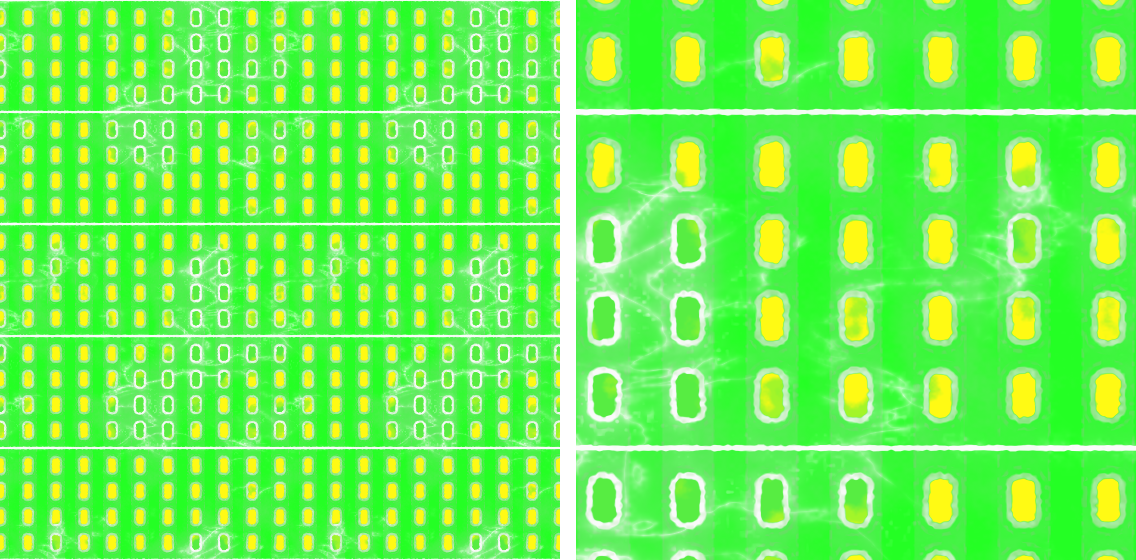
Left: the whole. Right: its middle third, enlarged.
This pattern is drawn by a Shadertoy shader. Its source:

```glsl
// Worn green sheet with five banded rows of yellow capsule slots, scuffed and creased in white
float hash(vec2 p) {
    return fract(sin(dot(p, vec2(127.1, 311.7))) * 43758.5453);
}

// Value noise that wraps after a whole number of cells
float noise(vec2 p, vec2 period, float seed) {
    vec2 i = floor(p), f = fract(p);
    f = f * f * (3.0 - 2.0 * f);
    vec2 a = mod(i, period) + seed, b = mod(i + 1.0, period) + seed;
    return mix(mix(hash(a), hash(vec2(b.x, a.y)), f.x),
               mix(hash(vec2(a.x, b.y)), hash(b), f.x), f.y);
}

float fbm(vec2 p, vec2 period, float seed) {
    float sum = 0.0, amp = 0.516;
    for (int i = 0; i < 5; i++) {
        sum += amp * noise(p, period, seed);
        p *= 2.0;
        period *= 2.0;
        amp *= 0.5;
        seed += 17.0;
    }
    return sum;
}

float roundBox(vec2 p, vec2 halfSize, float radius) {
    vec2 q = abs(p) - halfSize + radius;
    return length(max(q, 0.0)) + min(max(q.x, q.y), 0.0) - radius;
}

// Thin creases along the middle level of warped noise
float crease(vec2 p, vec2 period, float seed) {
    vec2 warp = vec2(noise(p * 2.0, period * 2.0, seed + 5.0), noise(p * 2.0, period * 2.0, seed + 9.0));
    float n = fbm(p + 0.8 * warp, period, seed);
    return pow(1.0 - min(abs(2.0 * n - 1.0), 1.0), 26.0);
}

void mainImage(out vec4 fragColor, in vec2 fragCoord) {
    vec2 uv = fragCoord / iResolution.xy;
    float aa = 1.0 / min(iResolution.x, iResolution.y);
    vec2 wearUv = uv * 2.0; // wear repeats twice each way

    // Wear layers
    float wear = smoothstep(0.32, 0.68, fbm(wearUv * 4.0, vec2(4.0), 3.0));
    float grain = noise(wearUv * 190.0, vec2(190.0), 41.0);
    float mottle = fbm(wearUv * 24.0, vec2(24.0), 71.0);
    float creases = crease(wearUv * vec2(3.0, 5.0), vec2(3.0, 5.0), 11.0)
                  + 0.7 * crease(wearUv * vec2(4.0, 7.0), vec2(4.0, 7.0), 29.0);
    creases *= smoothstep(0.35, 0.75, mottle * 0.6 + wear * 0.5);

    // 20 columns; 5 bands of 4 slots
    float x = (fract(uv.x * 20.0 + 0.5) - 0.5) / 20.0;
    float band = fract(uv.y * 5.0);
    float row = (band - 0.5) / 0.229;
    float y = (row - clamp(floor(row), -2.0, 1.0) - 0.5) * 0.229 / 5.0;
    float slot = roundBox(vec2(x, y), vec2(0.0063, 0.0125), 0.0048);
    float rough = slot + (grain - 0.5) * 0.0016 + (mottle - 0.5) * 0.002;

    // Green ground with saturated strips between columns
    float strip = smoothstep(0.0145, 0.0160, abs(x));
    float patches = noise(wearUv * vec2(10.0, 6.0), vec2(10.0, 6.0), 53.0);
    float vivid = 0.6 - 0.45 * wear + 0.45 * strip * smoothstep(0.3, 0.6, patches);
    vivid += (mottle - 0.5) * 0.6 + (grain - 0.5) * 0.15;
    vec3 color = mix(vec3(0.36, 0.92, 0.36), vec3(0.14, 1.0, 0.14), clamp(vivid, 0.0, 1.0));

    // Faint ghost outlines beside the columns and around the slots
    float ghost = 1.0 - smoothstep(0.0004, 0.0013, abs(abs(x) - 0.0150));
    ghost = max(ghost, 1.0 - smoothstep(0.0005, 0.0016, abs(rough - 0.0078)));
    color = mix(color, vec3(0.48, 0.82, 0.46), ghost * 0.5 * smoothstep(0.35, 0.8, grain));

    // Creases, dust and scuffs near worn slots
    float halo = exp(-max(slot, 0.0) * 160.0) * smoothstep(0.4, 1.0, wear) * smoothstep(0.3, 0.7, mottle);
    float dust = smoothstep(0.55, 0.95, grain) * smoothstep(0.45, 0.8, mottle) * wear;
    float scuff = creases * (0.4 + 0.6 * grain) + halo * 0.6 + dust * 0.35;
    color = mix(color, vec3(0.93, 0.99, 0.93), clamp(scuff, 0.0, 0.85));

    // Pale slot rim, whiter where worn
    float rim = 1.0 - smoothstep(0.0009, 0.0019 + aa, abs(rough - 0.0023));
    vec3 rimColor = mix(vec3(0.56, 0.84, 0.50), vec3(0.98), clamp(0.15 + 0.6 * wear + 0.45 * grain, 0.0, 1.0));
    color = mix(color, rimColor, rim * (0.75 + 0.25 * wear));

    // Slot fill fades from yellow through lime to green
    float inside = 1.0 - smoothstep(-aa * 0.5, aa * 0.5 + 0.0004, rough - 0.0002);
    float faded = clamp(wear + (mottle - 0.5) * 0.9, 0.0, 1.0);
    vec3 fill = mix(vec3(1.0, 0.98, 0.08), vec3(0.64, 0.96, 0.16), smoothstep(0.36, 0.58, faded));
    fill = mix(fill, vec3(0.34, 0.93, 0.26), smoothstep(0.62, 0.9, faded));
    color = mix(color, fill, inside);

    // White band dividers with a dusty edge
    float divider = (0.5 - abs(band - 0.5)) / 5.0;
    float line = 1.0 - smoothstep(0.0011, 0.0014 + aa, divider + (grain - 0.5) * 0.0012);
    float lineDust = exp(-divider * 280.0) * smoothstep(0.45, 0.8, mottle) * grain;
    color = mix(color, vec3(0.99), clamp(line * 0.95 + lineDust * 0.8, 0.0, 1.0));

    fragColor = vec4(color, 1.0);
}
```
